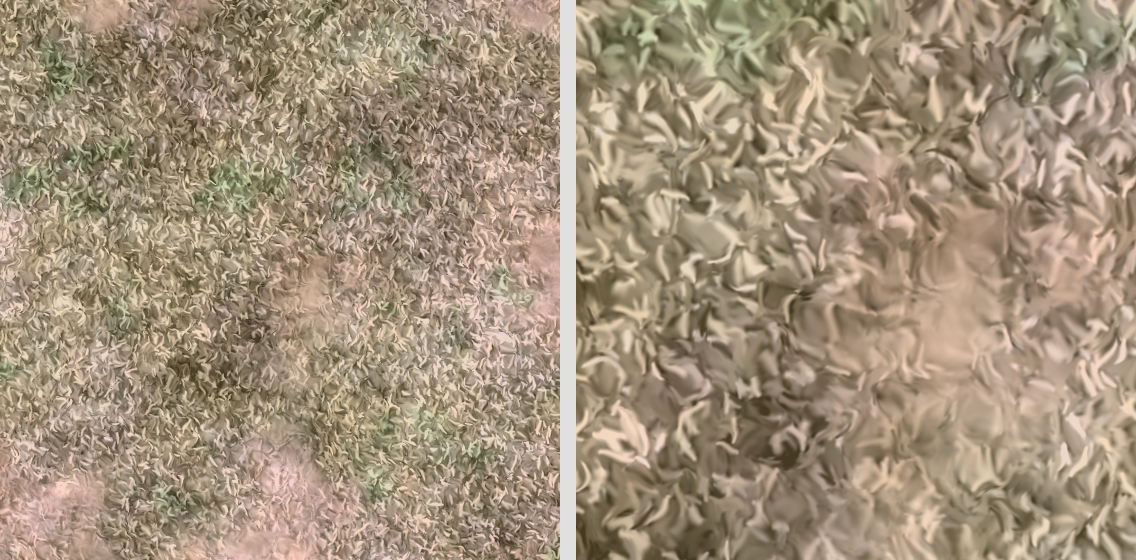
Left, the full canvas; right, a detail of the centre.
Give the GLSL for this texture, as a Shadertoy shader.

```glsl
// Sparse dry lawn seen from above: short matted straw over pinkish soil, with faint green tufts.
// Jittered grids of soft bent strands build up a tone and a warmth value, which are
// then modulated by clumps, turned into colour and tinted by broad noise patches.

float hash(vec2 p) {
    return fract(sin(dot(p, vec2(127.1, 311.7))) * 43758.5453);
}

float noise(vec2 p) {
    vec2 i = floor(p), f = fract(p);
    f = f * f * (3.0 - 2.0 * f);
    return mix(mix(hash(i), hash(i + vec2(1, 0)), f.x),
               mix(hash(i + vec2(0, 1)), hash(i + vec2(1, 1)), f.x), f.y);
}

float fbm(vec2 p) {
    float sum = 0.0, amp = 0.53;
    for (int i = 0; i < 4; i++) {
        sum += amp * noise(p);
        p = mat2(1.6, 1.2, -1.2, 1.6) * p + 7.3;
        amp *= 0.5;
    }
    return sum;
}

// Soft coverage of a tapered strand lying along x
float strand(vec2 q, float halfLength, float width) {
    float d = length(vec2(max(abs(q.x) - halfLength, 0.0), q.y));
    float taper = 1.0 - 0.4 * smoothstep(0.0, halfLength, abs(q.x));
    return 1.0 - smoothstep(0.0, width * taper * 2.0, d);
}

// One layer of strands; state holds (tone, warmth)
vec2 strandLayer(vec2 state, vec2 p, float layer, float cover, float swing) {
    float cells = 38.0 + 2.5 * layer;
    vec2 g = p * cells + layer * vec2(17.37, 9.71);
    vec2 home = floor(g);
    for (int j = -1; j <= 1; j++)
    for (int i = -1; i <= 1; i++) {
        vec2 id = home + vec2(i, j);
        vec2 seed = id + layer * 41.3;
        float size = hash(seed + 3.1), shade = hash(seed + 5.7), curl = hash(seed + 8.9);
        vec2 center = id + vec2(hash(seed), hash(seed + 1.7));
        float angle = 2.0 + swing + (hash(seed + 12.3) - 0.5) * 2.3;
        float c = cos(angle), s = sin(angle);
        vec2 q = mat2(c, -s, s, c) * (g - center);
        q.y += (curl - 0.5) * 0.9 * q.x * q.x + 0.04 * sin(q.x * 7.0 + curl * 40.0);

        float halfLength = mix(0.22, 0.6, size * size);
        float width = mix(0.10, 0.16, curl);
        float shadow = strand(q + vec2(0.0, 0.18), halfLength, width);
        float blade = strand(q, halfLength, width) * cover;
        state.x -= 0.12 * shadow * cover;
        state = mix(state, vec2(mix(0.04, 1.2, shade), size * 2.0 - 1.0), blade * 0.9);
    }
    return state;
}

void mainImage(out vec4 fragColor, in vec2 fragCoord) {
    vec2 p = fragCoord / iResolution.y;

    // Broad patches of bare soil, olive grass and green tufts, with ragged edges
    float ragged = 0.22 * (fbm(p * 22.0 + 61.0) - 0.5);
    float bare = smoothstep(0.55, 0.72, fbm(p * 3.7 + vec2(4.2, 1.3)) + ragged);
    float olive = smoothstep(0.4, 0.72, fbm(p * 3.2 + vec2(21.0, 13.0)) + ragged);
    float green = smoothstep(0.56, 0.82, fbm(p * 9.0 + vec2(33.0, 52.0)) + ragged);
    green *= 1.0 - bare;
    float swing = (noise(p * 6.0 + 71.0) - 0.5) * 1.2;

    // Soil below the straw, with soft crumbs
    float crumbs = fbm(p * 40.0 + 11.0) - 0.5;
    vec2 state = vec2(0.5 + 0.15 * bare + 0.5 * crumbs, 0.0);

    // Strands, thinned out over bare soil
    vec2 warp = vec2(noise(p * 60.0), noise(p * 60.0 + 37.0)) - 0.5;
    vec2 curled = p + 0.009 * warp;
    float patchy = smoothstep(0.3, 0.65, noise(p * 28.0 + 19.0));
    float cover = 1.0 - bare * mix(0.85, 0.35, patchy);
    for (int layer = 0; layer < 8; layer++)
        state = strandLayer(state, curled, float(layer), cover, swing);

    // Tone variation from broad patches down to small clumps
    float tone = state.x + 0.075 + 0.5 * (fbm(p * 9.0 + 5.0) - 0.5);
    tone += 0.26 * (noise(p * 30.0 + 83.0) - 0.5) * (1.0 - 0.6 * bare);
    tone += 0.3 * (noise(p * 4.0 + 29.0) - 0.5);
    tone += 0.09 * bare - 0.08 * olive - 0.10 * green;
    tone = clamp(tone, -0.1, 1.06);

    // Colour from shaded humus to bleached straw
    vec3 color = mix(vec3(0.325, 0.28, 0.195), vec3(0.90, 0.82, 0.76), tone);
    color *= 1.0 + state.y * vec3(0.02, 0.003, -0.035);
    color *= 1.0 + (fbm(p * 15.0 + 47.0) - 0.5) * vec3(0.07, 0.0, -0.14);
    color *= mix(vec3(1.02, 0.985, 1.01), vec3(0.985, 1.0, 0.94), olive);
    color *= mix(vec3(1.0), vec3(0.87, 0.99, 0.92), green);
    color *= mix(vec3(1.0), vec3(1.03, 0.975, 0.99), bare);
    fragColor = vec4(clamp(color, 0.0, 1.0), 1.0);
}
```
